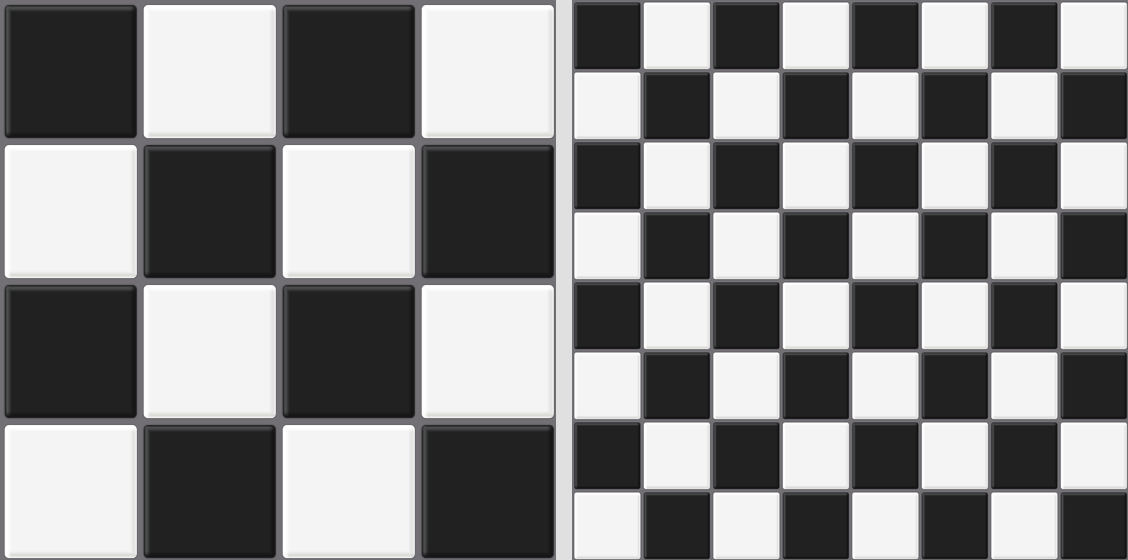
Left: one tile. Right: repeated 2 by 2.
A WebGL 2 fragment shader for this pattern:

```glsl
#version 300 es
precision highp float;
// Glossy black and white checkerboard tiles with soft bevels and grey grout.

#define REPEATS 4.0
#define SHIFT vec2(0.0022, -0.0028)
#define HALF_TILE 0.4755
#define CORNER 0.032
#define BEVEL 0.055
#define RIDGE 0.022
#define GROUT vec3(0.45, 0.44, 0.46)
#define BLACK vec3(0.13)
#define WHITE vec3(0.957)

uniform vec2 u_resolution;
out vec4 fragColor;

// Signed distance to a rounded square, negative inside.
float roundedSquare(vec2 p, float halfSize, float radius) {
  vec2 q = abs(p) - halfSize + radius;
  return length(max(q, 0.0)) + min(max(q.x, q.y), 0.0) - radius;
}

// Falls from one at the ridge to zero at the inner end of the bevel.
float slope(float depth) {
  return 1.0 - smoothstep(RIDGE * 0.7, BEVEL, depth);
}

// Soft ridge that also fades out toward the tile edge.
float ridge(float depth) {
  return smoothstep(0.0, RIDGE, depth) * slope(depth);
}

vec3 blackTile(vec2 lit, vec2 dim, float depth) {
  // Lit sides taper where they run into the dim ones.
  float left = ridge(lit.x) * smoothstep(0.0, BEVEL, dim.y);
  float top = ridge(lit.y) * smoothstep(0.0, BEVEL, dim.x);
  float shade = max(slope(dim.x), slope(dim.y));
  vec3 color = mix(BLACK, vec3(0.075), 0.8 * shade);
  color = mix(color, vec3(0.31, 0.315, 0.32), max(left, top));
  return mix(vec3(0.15), color, smoothstep(0.0, 0.012, depth));
}

vec3 whiteTile(vec2 lit, vec2 dim, float depth) {
  float glow = max(slope(lit.x), slope(lit.y));
  float shade = max(0.65 * ridge(dim.x), ridge(dim.y));
  vec3 color = mix(WHITE, vec3(1.0), glow);
  color = mix(color, vec3(0.85, 0.85, 0.84), shade * (1.0 - glow));
  return mix(vec3(0.95), color, smoothstep(0.0, 0.008, depth));
}

void main() {
  vec2 grid = (gl_FragCoord.xy / u_resolution - SHIFT) * REPEATS;
  vec2 cell = floor(grid);
  vec2 p = fract(grid) - 0.5;
  float pixel = REPEATS / min(u_resolution.x, u_resolution.y);

  // Depths from the lit left and top sides, and the dim right and bottom.
  float d = roundedSquare(p, HALF_TILE, CORNER);
  vec2 lit = HALF_TILE + vec2(p.x, -p.y);
  vec2 dim = HALF_TILE + vec2(-p.x, p.y);
  bool isBlack = mod(cell.x + cell.y, 2.0) > 0.5;
  vec3 tile = isBlack ? blackTile(lit, dim, -d) : whiteTile(lit, dim, -d);

  // Grout darkens slightly where it meets a tile.
  vec3 grout = GROUT * mix(0.88, 1.0, smoothstep(0.0, 0.014, d));
  float cover = 1.0 - smoothstep(-0.6 * pixel, 0.6 * pixel, d);
  fragColor = vec4(mix(grout, tile, cover), 1.0);
}
```
